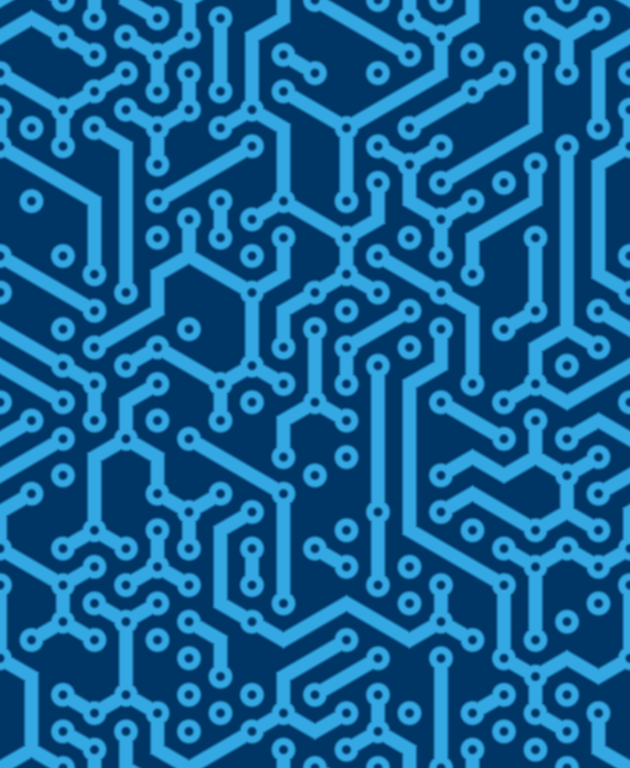
A WebGL 1 fragment shader for this pattern:

```glsl
precision highp float;
uniform vec2 u_resolution;

#define COLUMNS 20.0        // even, so the lattice wraps
#define ROWS 21.0
#define LINE_HALF 0.22      // lengths in column widths
#define RING_RADIUS 0.375
#define HOLE_RADIUS 0.135
#define SOFTNESS 0.072
#define UPRIGHT_RUN 4.0     // edges that share one rank
#define SLANTED_RUN 3.0
#define UPRIGHT_BIAS 0.5    // lower favours upright traces
#define FILL_RANK 0.66      // higher fills gaps with slanted edges
#define HUB_SHARE 0.09      // vertices that pull in three traces
#define SHORT_LOSS 0.75     // share of lone single edges removed

const vec3 NAVY = vec3(0.0, 0.21, 0.40);
const vec3 SKY = vec3(0.20, 0.66, 0.89);
const float SIXTH_TURN = 1.04719755;
const float ROW_HEIGHT = 1.15470054;

float hash(vec2 p) {
  vec3 q = fract(p.xyx * vec3(0.1031, 0.1030, 0.0973));
  q += dot(q, q.yzx + 33.33);
  return fract((q.x + q.y) * q.z);
}

// Lattice vertices are (column, half row); both have the same parity.
vec2 wrapVertex(vec2 v) {
  return floor(mod(v + 0.5, vec2(COLUMNS, 2.0 * ROWS)));
}

// Unit direction of spoke k, clockwise from straight up.
vec2 direction(float k) {
  return vec2(sin(k * SIXTH_TURN), cos(k * SIXTH_TURN));
}

vec2 neighbour(vec2 v, float k) {
  return v + floor(direction(k) * vec2(ROW_HEIGHT, 2.0) + 0.5);
}

bool isUpright(float k) { return mod(k + 0.5, 3.0) < 1.0; }

// Hubs attract either their even or their odd spokes.
float hubPull(vec2 v, float k) {
  float h = hash(wrapVertex(v) + 401.0) / HUB_SHARE;
  bool even = mod(k + 0.5, 2.0) < 1.0;
  return h < 1.0 && (h < 0.5) == even ? 1.0 : 0.0;
}

// Rank of an edge, constant along short runs of its lattice line.
float rank(vec2 v, float k) {
  k = floor(mod(k + 0.5, 6.0));
  if (k > 2.5) {
    v = neighbour(v, k);
    k -= 3.0;
  }
  v = wrapVertex(v);
  bool upright = isUpright(k);
  float run = upright ? UPRIGHT_RUN : SLANTED_RUN;
  float along = upright ? floor(v.y * 0.5) : v.x;
  float line = upright ? v.x : v.y + (k < 1.5 ? -v.x : v.x);
  line = floor(mod(line + 0.5, 2.0 * ROWS)) + 53.0 * k + 7.0;
  float shift = floor(run * hash(vec2(line, 91.0)));
  float value = hash(vec2(line, floor((along + shift) / run) + 3.0));
  if (upright) value = pow(value, UPRIGHT_BIAS);
  return value + max(hubPull(v, k), hubPull(neighbour(v, k), k + 3.0));
}

// Marks the linked spokes of a vertex and returns their number.
float linkSpokes(vec2 v, out float linked[6]) {
  // Ranks and wins of spokes and of the rim, padded to wrap around;
  // an edge wins if it outranks the four edges meeting it at 60 degrees.
  float spoke[8], rim[7], spokeWins[8], rimWins[7];
  for (int i = 0; i < 6; i++) {
    float k = float(i);
    spoke[i + 1] = rank(v, k);
    rim[i + 1] = rank(neighbour(v, k), k + 2.0);
  }
  spoke[0] = spoke[6]; spoke[7] = spoke[1]; rim[0] = rim[6];
  for (int i = 0; i < 6; i++) {
    float k = float(i);
    float outer = max(rank(neighbour(v, k), k + 1.0), rank(neighbour(v, k + 1.0), k));
    float beside = max(spoke[i], spoke[i + 2]);
    spokeWins[i + 1] = step(max(beside, max(rim[i], rim[i + 1])), spoke[i + 1]);
    rimWins[i + 1] = step(max(outer, max(spoke[i + 1], spoke[i + 2])), rim[i + 1]);
  }
  spokeWins[0] = spokeWins[6]; spokeWins[7] = spokeWins[1]; rimWins[0] = rimWins[6];

  // Where no rival has won, strong upright edges and then slanted ones fill in
  float degree = 0.0;
  for (int i = 0; i < 6; i++) {
    float k = float(i);
    bool rising = mod(k + 0.5, 3.0) < 2.0;
    bool evenGap = mod(v.x + (k > 2.5 ? 1.5 : 0.5), 2.0) < 1.0;
    float upright = rising ? max(spoke[i], rim[i + 1]) : max(spoke[i + 2], rim[i]);
    bool fills = isUpright(k) ? spoke[i + 1] >= FILL_RANK
                              : rising == evenGap && upright < FILL_RANK;
    float rivals = spokeWins[i] + spokeWins[i + 2] + rimWins[i] + rimWins[i + 1];
    linked[i] = spokeWins[i + 1] > 0.5 || (fills && rivals < 0.5) ? 1.0 : 0.0;
    degree += linked[i];
  }
  return degree;
}

// Chance of a ring on a vertex with this many edges.
float ringChance(float degree) {
  if (degree < 0.5) return 0.35;
  if (degree < 1.5) return 1.0;
  return degree < 2.5 ? 0.2 : 0.85;
}

void main() {
  vec2 p = gl_FragCoord.xy / u_resolution * vec2(COLUMNS, ROWS * ROW_HEIGHT);
  vec2 cell = vec2(2.0, ROW_HEIGHT);
  vec2 even = cell * floor(p / cell + 0.5), odd = cell * (floor(p / cell) + 0.5);
  vec2 centre = distance(p, even) < distance(p, odd) ? even : odd;
  vec2 v = wrapVertex(floor(centre * vec2(1.0, 2.0 / ROW_HEIGHT) + 0.5));
  vec2 q = p - centre;

  // Traces: a strip per linked spoke and a hexagon for mitred corners
  float linked[6], farLinked[6];
  float degree = linkSpokes(v, linked);
  float trace = 9.0, hexagon = 0.0, last = 0.0;
  for (int i = 0; i < 6; i++) {
    vec2 dir = direction(float(i));
    float across = abs(q.x * dir.y - q.y * dir.x);
    hexagon = max(hexagon, across);
    if (linked[i] > 0.5) {
      last = float(i);
      if (dot(q, dir) > 0.0) trace = min(trace, across);
    }
  }
  if (degree > 0.5) trace = min(trace, hexagon);

  // Drop most single edges that join nothing at either end
  if (degree == 1.0 && fract(29.0 * rank(v, last)) < SHORT_LOSS) {
    if (linkSpokes(wrapVertex(neighbour(v, last)), farLinked) == 1.0) {
      degree = 0.0;
      trace = 9.0;
    }
  }

  // Rings at ends, joints and some lone vertices
  float d = trace - LINE_HALF, radius = length(q);
  if (hash(v + 211.0) < ringChance(degree))
    d = max(min(d, radius - RING_RADIUS), HOLE_RADIUS - radius);
  float soft = max(SOFTNESS, 0.75 * COLUMNS / u_resolution.x);
  gl_FragColor = vec4(mix(SKY, NAVY, smoothstep(-soft, soft, d)), 1.0);
}
```
